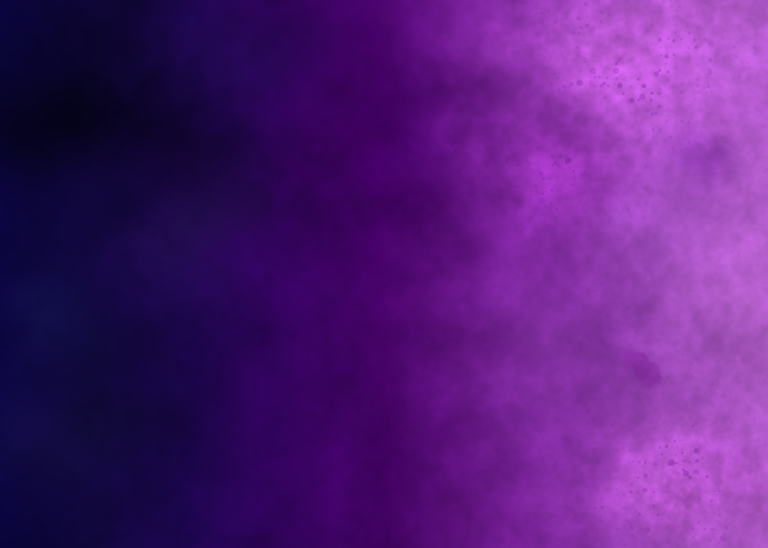
Reproduce this background procedurally as a Shadertoy shader.

```glsl
// Grunge watercolour wash: navy on the left through violet to mottled orchid on the right.

float hash(vec2 p) {
    vec3 q = fract(vec3(p.xyx) * 0.1031);
    q += dot(q, q.yzx + 33.33);
    return fract((q.x + q.y) * q.z);
}

float valueNoise(vec2 p) {
    vec2 i = floor(p), f = fract(p);
    f = f * f * (3.0 - 2.0 * f);
    return mix(mix(hash(i), hash(i + vec2(1, 0)), f.x),
               mix(hash(i + vec2(0, 1)), hash(i + vec2(1, 1)), f.x), f.y);
}

// Layered noise, roughly centred on zero.
float fbm(vec2 p, int octaves) {
    float sum = 0.0, amp = 0.5;
    for (int i = 0; i < octaves; i++) {
        sum += amp * (valueNoise(p) - 0.5);
        p = mat2(1.6, 1.2, -1.2, 1.6) * p + 17.3;
        amp *= 0.55;
    }
    return sum;
}

// Soft elliptical weight, one at its centre.
float glow(vec2 p, vec2 centre, vec2 radius) {
    vec2 d = (p - centre) / radius;
    return exp(-dot(d, d));
}

// Evenly spaced colour stops across the width.
vec3 washRamp(float x) {
    vec3 stops[9] = vec3[9](
        vec3(0.04, 0.02, 0.25), vec3(0.06, 0.025, 0.22), vec3(0.10, 0.02, 0.28),
        vec3(0.19, 0.01, 0.35), vec3(0.27, 0.01, 0.40), vec3(0.38, 0.08, 0.50),
        vec3(0.49, 0.16, 0.61), vec3(0.63, 0.30, 0.74), vec3(0.69, 0.35, 0.79));
    float s = clamp(x, 0.0, 1.0) * 8.0;
    int i = min(int(s), 7);
    return mix(stops[i], stops[i + 1], s - float(i));
}

// Scattered round specks; one candidate per grid cell.
float specks(vec2 p, float density, float soft) {
    vec2 cell = floor(p);
    vec2 centre = 0.3 + 0.4 * vec2(hash(cell + 3.1), hash(cell + 8.7));
    float radius = mix(0.08, 0.26, hash(cell + 21.4));
    float present = step(1.0 - density, hash(cell + 40.2));
    return present * (1.0 - smoothstep(radius - soft, radius + soft, length(fract(p) - centre)));
}

void mainImage(out vec4 fragColor, in vec2 fragCoord) {
    vec2 uv = fragCoord / iResolution.xy;
    vec2 p = fragCoord / iResolution.y;

    // Noise at several scales; the warp roughens every soft edge.
    float cloud = fbm(p * 4.0, 6);
    float mottle = fbm(p * 13.0 + 30.0, 5);
    float grain = fbm(p * 55.0 + 70.0, 3);
    vec2 warp = vec2(cloud + 0.6 * mottle, fbm(p * 6.0 + 50.0, 5));
    vec2 w = uv + 0.10 * warp;

    // Horizontal wash, brighter sooner near the top.
    float lean = 0.05 * smoothstep(0.65, 1.0, uv.y) * smoothstep(0.45, 0.65, uv.x);
    vec3 col = washRamp(uv.x + lean + 0.05 * warp.x);

    // Dark and bluish stains on the left.
    col = mix(col, vec3(0.015, 0.01, 0.09), 0.85 * glow(w, vec2(0.06, 0.79), vec2(0.10, 0.12)));
    col = mix(col, vec3(0.06, 0.01, 0.17), 0.60 * glow(w, vec2(0.24, 0.73), vec2(0.10, 0.08)));
    col = mix(col, vec3(0.15, 0.04, 0.36), 0.50 * glow(w, vec2(0.31, 0.88), vec2(0.10, 0.10)));
    col = mix(col, vec3(0.15, 0.07, 0.30), 0.50 * glow(w, vec2(0.27, 0.58), vec2(0.07, 0.12)));
    col = mix(col, vec3(0.07, 0.07, 0.29), 0.60 * glow(w, vec2(0.08, 0.43), vec2(0.06, 0.08)));
    col = mix(col, vec3(0.08, 0.06, 0.26), 0.50 * glow(w, vec2(0.08, 0.21), vec2(0.09, 0.10)));

    // Deep violet core and the dull wash beside it.
    col = mix(col, vec3(0.25, 0.0, 0.38), 0.60 * glow(w, vec2(0.49, 0.74), vec2(0.10, 0.17)));
    col = mix(col, vec3(0.48, 0.19, 0.59), 0.65 * glow(w, vec2(0.76, 0.36), vec2(0.11, 0.16)));
    col = mix(col, vec3(0.59, 0.28, 0.71), 0.65 * glow(w, vec2(0.86, 0.61), vec2(0.09, 0.09)));

    // Orchid blooms.
    float topBloom = glow(w, vec2(0.83, 0.90), vec2(0.13, 0.16));
    float midBloom = glow(w, vec2(0.73, 0.68), vec2(0.08, 0.09));
    float lowBloom = glow(w, vec2(0.88, 0.11), vec2(0.10, 0.11));
    col = mix(col, vec3(0.76, 0.36, 0.85), 0.80 * topBloom);
    col = mix(col, vec3(0.65, 0.22, 0.77), 0.75 * midBloom);
    col = mix(col, vec3(0.76, 0.35, 0.85), 0.80 * lowBloom);
    col = mix(col, vec3(0.74, 0.40, 0.82), 0.50 * glow(w, vec2(0.97, 0.48), vec2(0.08, 0.16)));

    // Small purple blots with crisper edges.
    float blot = glow(w, vec2(0.84, 0.31), vec2(0.022, 0.038));
    col = mix(col, vec3(0.53, 0.17, 0.64), 0.70 * smoothstep(0.25, 0.55, blot));
    col = mix(col, vec3(0.56, 0.22, 0.70), 0.70 * glow(w, vec2(0.92, 0.72), vec2(0.03, 0.05)));

    // Mottling and grain, strongest in the pale paint.
    float pale = smoothstep(0.45, 0.9, uv.x);
    float rough = clamp(topBloom + midBloom + lowBloom, 0.0, 1.0);
    col *= 1.0 + mix(0.30, 0.20, pale) * cloud + mix(0.28, 0.25, pale) * mottle;
    col *= 1.0 + mix(0.10, 0.16 + 0.20 * rough, pale) * grain;

    // Paint specks in two sizes, gathered around the blooms.
    float soft = 30.0 / iResolution.y;
    float dots = specks(p * 42.0 + 0.5 * warp, 0.35, soft) + specks(p * 75.0 + warp, 0.30, 2.0 * soft);
    float dotMask = pale * (0.15 + 0.85 * rough) * smoothstep(-0.12, 0.15, mottle);
    col = mix(col, col * vec3(0.76, 0.60, 0.84), 0.65 * min(dots, 1.0) * dotMask);

    fragColor = vec4(clamp(col, 0.0, 1.0), 1.0);
}
```
